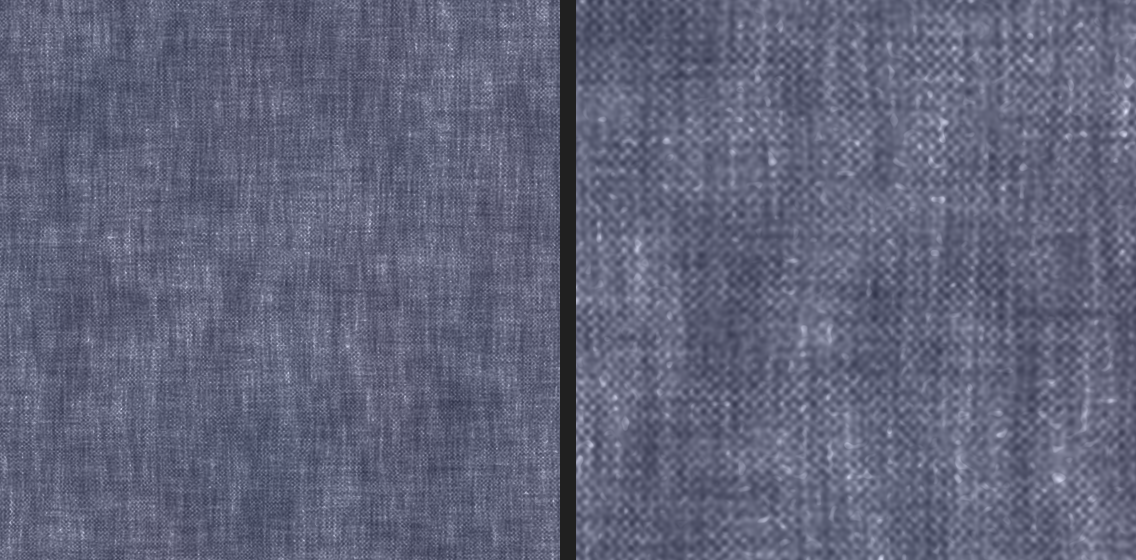
Left: the whole. Right: its middle third, enlarged.
Reproduce this texture procedurally as a WebGL 2 fragment shader.

```glsl
#version 300 es
precision highp float;
// Washed blue chambray: a fine plain weave of dark warp and pale weft.
// Stretched gradient noise gives uneven yarns, clouds and fading; a product
// of sines gives the weave, and rare peaks of noise give pale flecks.

#define THREADS 268.0      // yarns across the canvas height
#define WANDER 0.0016      // sideways drift of the yarns
#define WEAVE 0.50         // strength of the over-under pattern
#define WARP 0.50          // strength of the vertical yarn streaks
#define WEFT 0.34          // strength of the horizontal yarn streaks
#define GRAIN 0.46         // unevenness from crossing to crossing
#define CLOUDS 0.27        // broad worn and dark areas
#define FLECKS 1.5         // brightness of the pale specks
#define CONTRAST 0.160     // spread of the tones
#define MID_TONE 0.368     // typical red value
#define TINT vec3(0.0, 0.013, 0.101)

const float PI = 3.14159265;

uniform vec2 u_resolution;
out vec4 fragColor;

// Random unit gradient for a lattice point.
vec2 gradientAt(ivec2 cell) {
    uint h = uint(cell.x) * 1597334677u ^ uint(cell.y) * 3812015801u;
    h = (h ^ (h >> 15)) * 2246822519u;
    h = (h ^ (h >> 13)) * 3266489917u;
    h ^= h >> 16;
    float angle = float(h & 65535u) * (2.0 * PI / 65536.0);
    return vec2(cos(angle), sin(angle));
}

// Gradient noise, scaled to a standard deviation near one.
float noise(vec2 p) {
    vec2 base = floor(p);
    vec2 f = p - base;
    ivec2 c = ivec2(base);
    vec2 w = f * f * f * (f * (f * 6.0 - 15.0) + 10.0);
    float a = dot(gradientAt(c), f);
    float b = dot(gradientAt(c + ivec2(1, 0)), f - vec2(1.0, 0.0));
    float d = dot(gradientAt(c + ivec2(0, 1)), f - vec2(0.0, 1.0));
    float e = dot(gradientAt(c + ivec2(1, 1)), f - vec2(1.0, 1.0));
    return 4.6 * mix(mix(a, b, w.x), mix(d, e, w.x), w.y);
}

// Yarn unevenness: p.x runs across the yarns, p.y along them.
float streaks(vec2 p) {
    float fine = noise(p * vec2(THREADS * 0.76, 17.0) + 31.7);
    float medium = noise(p * vec2(THREADS * 0.33, 9.0) + 73.1);
    float wide = noise(p * vec2(THREADS * 0.10, 4.5) + 11.3);
    return 0.74 * fine + 0.52 * medium + 0.42 * wide;
}

// Broad fading, slightly longer along the warp.
float clouds(vec2 p) {
    float sum = 0.0;
    float gain = 0.72;
    vec2 scale = vec2(4.5, 2.8);
    for (int i = 0; i < 4; i++) {
        sum += gain * noise(p * scale + 19.3 * float(i));
        scale *= 2.3;
        gain *= 0.72;
    }
    return sum;
}

void main() {
    vec2 uv = gl_FragCoord.xy / u_resolution.y;

    // Let the yarns drift a little off the straight grid.
    vec2 drift = vec2(noise(uv * vec2(9.0, 6.0)), noise(uv * vec2(6.0, 9.0) + 47.0));
    vec2 p = uv + WANDER * drift;

    // Fade thread-sized detail where pixels are too coarse to hold it.
    float detail = 1.0 - smoothstep(0.65, 1.1, THREADS / u_resolution.y);

    // Yarns and wear.
    float warp = streaks(p);
    float weft = streaks(p.yx + 5.37);
    float worn = clouds(uv);

    // Over-under crossings, clearer in some patches than in others.
    vec2 crossing = sin(PI * THREADS * p);
    float patches = noise(uv * vec2(38.0, 30.0) + 8.6);
    float weave = 2.0 * crossing.x * crossing.y * (0.9 + 0.3 * patches);

    // Irregular crossings and scattered pale flecks.
    float grain = noise(p * THREADS * vec2(0.81, 0.77) + 3.9);
    float fleckField = noise(p * THREADS * vec2(0.52, 0.58) + 91.0);
    float fleck = smoothstep(1.5, 2.7, fleckField + 0.35 * warp + 0.2 * worn);

    float tone = WARP * warp + WEFT * weft + CLOUDS * worn;
    tone += detail * (WEAVE * weave + GRAIN * grain + FLECKS * fleck);

    // Exponential tone curve: compact shadows, longer highlights.
    vec3 color = MID_TONE * exp(CONTRAST * tone) + TINT;
    color.r += 0.004 * noise(uv * vec2(5.0, 3.0) + 60.0);
    fragColor = vec4(clamp(color, 0.0, 1.0), 1.0);
}
```
